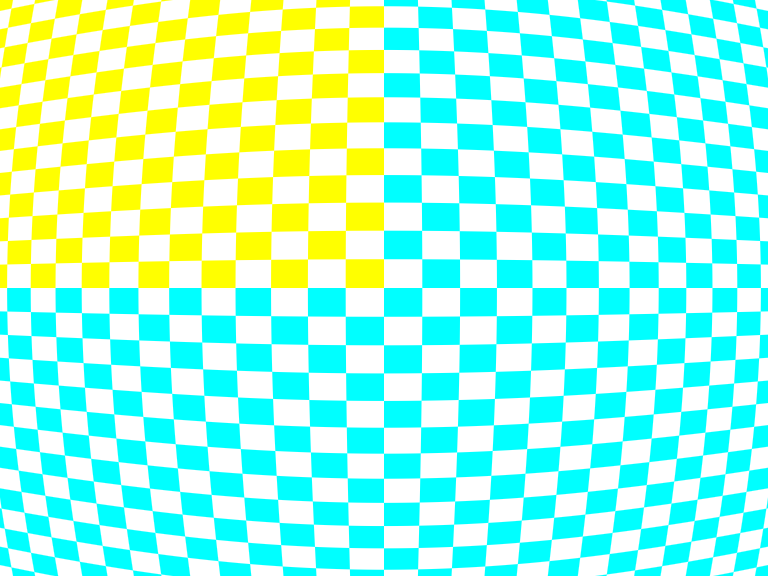
A Shadertoy shader for this pattern:

```glsl
// A white and coloured checkerboard bulging toward the viewer, with one
// yellow quadrant and three cyan ones. Radial barrel distortion bends the
// plane, then signed distances to the cell borders give smooth edges.

const vec3 WHITE = vec3(1.0);
const vec3 CYAN = vec3(0.0, 1.0, 1.0);
const vec3 YELLOW = vec3(1.0, 1.0, 0.0);
const float CELLS = 20.0;   // cells per side before bending
const float BULGE = 0.13;   // strength of the barrel distortion

// Push points outward with the square of their distance from the centre.
vec2 barrel(vec2 centered, float aspect, float strength) {
    vec2 p = 2.0 * centered * vec2(aspect, 1.0);
    return centered * (1.0 + strength * dot(p, p));
}

// Distance to the nearest integer border, positive in even cells.
vec2 cellDistance(vec2 g) {
    return 0.5 - abs(mod(g + 0.5, 2.0) - 1.0);
}

// Smooth sign of a distance: -1 to 1 across one pixel.
vec2 softSign(vec2 dist, vec2 pixel) {
    return clamp(2.0 * dist / pixel, -1.0, 1.0);
}

// Coverage of the odd cells of a checkerboard.
float checker(vec2 g, vec2 pixel) {
    vec2 side = softSign(cellDistance(g), pixel);
    return 0.5 - 0.5 * side.x * side.y;
}

// Coverage of the upper left quadrant.
float upperLeft(vec2 g, vec2 pixel) {
    vec2 inside = 0.5 + 0.5 * softSign(vec2(-g.x, g.y), pixel);
    return inside.x * inside.y;
}

void mainImage(out vec4 fragColor, in vec2 fragCoord) {
    vec2 centered = fragCoord / iResolution.xy - 0.5;
    float aspect = iResolution.x / iResolution.y;

    // Bent grid coordinates, one unit per cell
    vec2 grid = CELLS * barrel(centered, aspect, BULGE);
    vec2 pixel = fwidth(grid);

    // Quadrant colour laid over white
    vec3 ink = mix(CYAN, YELLOW, upperLeft(grid, pixel));
    fragColor = vec4(mix(WHITE, ink, checker(grid, pixel)), 1.0);
}
```
